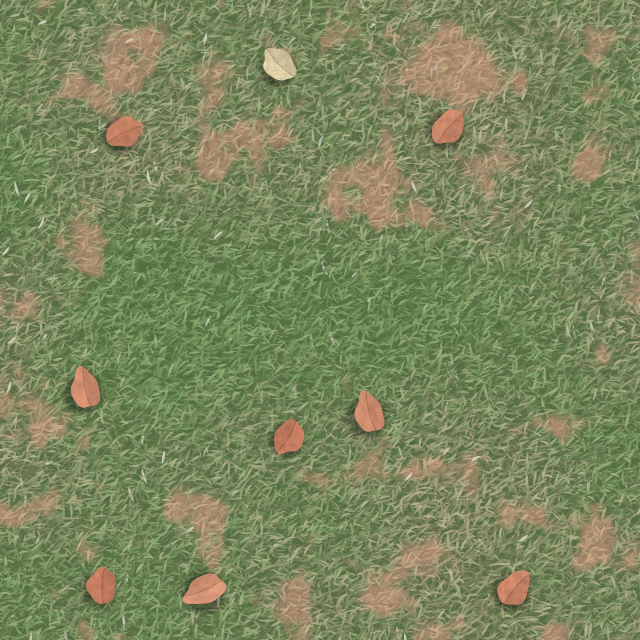
A Shadertoy shader for this texture:

```glsl
const float BLADE_CELLS = 64.0;
const int BLADE_LAYERS = 8;
const float BLADE_HALF_LENGTH = 0.0135;
const float BLADE_HALF_WIDTH = 0.0017;
const float BLADE_LEAN = 0.3;
const float BLADE_SPREAD = 1.7;
const float BLADE_OPACITY = 0.82;
const float SOFTNESS = 0.0011;
const float PATCH_SCALE = 4.0;
const float SOIL_SCALE = 15.0;
const float LEAF_CELLS = 4.0;
const float LEAF_RADIUS = 0.031;

const vec3 THATCH = vec3(0.34, 0.43, 0.27);
const vec3 GREEN_DARK = vec3(0.29, 0.43, 0.22);
const vec3 GREEN_LIGHT = vec3(0.59, 0.71, 0.48);
const vec3 DRY_DARK = vec3(0.41, 0.43, 0.30);
const vec3 DRY_LIGHT = vec3(0.77, 0.74, 0.60);
const vec3 SOIL = vec3(0.78, 0.62, 0.50);
const vec3 FLECK = vec3(0.86, 0.85, 0.79);
const vec3 LEAF_RUST = vec3(0.74, 0.46, 0.35);
const vec3 LEAF_PINK = vec3(0.83, 0.59, 0.47);
const vec3 LEAF_CREAM = vec3(0.83, 0.77, 0.62);

vec3 hash3(vec3 p) {
    p = fract(p * vec3(0.1031, 0.1030, 0.0973));
    p += dot(p, p.yxz + 33.33);
    return fract((p.xxy + p.yxx) * p.zyx);
}

float valueNoise(vec2 p) {
    vec2 i = floor(p), f = fract(p);
    f = f * f * (3.0 - 2.0 * f);
    float a = hash3(vec3(i, 7.0)).x;
    float b = hash3(vec3(i + vec2(1, 0), 7.0)).x;
    float c = hash3(vec3(i + vec2(0, 1), 7.0)).x;
    float d = hash3(vec3(i + 1.0, 7.0)).x;
    return mix(mix(a, b, f.x), mix(c, d, f.x), f.y);
}

float fbm(vec2 p) {
    float sum = 0.0, weight = 0.5;
    for (int i = 0; i < 4; i++) {
        sum += weight * valueNoise(p);
        p = mat2(1.6, 1.2, -1.2, 1.6) * p + 17.3;
        weight *= 0.5;
    }
    return sum / 0.9375;
}

mat2 rotation(float a) {
    return mat2(cos(a), -sin(a), sin(a), cos(a));
}

// Large dry and lush areas, with a lush band across the middle
float drynessAt(vec2 uv) {
    float band = (uv.y - 0.56 + 0.1 * uv.x) / 0.15;
    float d = 0.52 + 1.9 * (fbm(uv * PATCH_SCALE + 40.0) - 0.5);
    return d + 0.3 * (uv.x - 0.5) - 0.22 * exp(-band * band);
}

// Layers of short curved blades, the upper ones brighter
vec3 drawGrass(vec2 uv, float soft) {
    float dryness = drynessAt(uv);
    float soil = smoothstep(0.60, 0.80, fbm(uv * SOIL_SCALE + 90.0) + 0.25 * (dryness - 0.5));
    vec3 col = mix(THATCH, SOIL * 0.85, soil);
    for (int layer = 0; layer < BLADE_LAYERS; layer++) {
        float depth = float(layer) / float(BLADE_LAYERS - 1);
        vec2 g = uv * BLADE_CELLS + float(layer) * vec2(0.37, 0.61);
        for (int k = 0; k < 9; k++) {
            vec2 cell = floor(g) + vec2(k % 3, k / 3) - 1.0;
            vec3 place = hash3(vec3(cell + 50.0, float(layer) + 1.0));
            vec3 look = hash3(vec3(cell + 250.0, float(layer) + 31.0));
            float angle = BLADE_LEAN + BLADE_SPREAD * (place.z + look.z - 1.0);
            vec2 q = rotation(angle) * (g - cell - place.xy) / BLADE_CELLS;
            float t = q.x / (BLADE_HALF_LENGTH * mix(0.6, 1.0, look.z));
            q.y += (look.y - 0.5) * 0.005 * t * t;
            float width = BLADE_HALF_WIDTH * mix(0.6, 1.2, place.z) * (1.0 - t * t);
            float mask = smoothstep(soft, -soft, abs(q.y) - width) * smoothstep(1.0, 0.8, abs(t));
            float dry = clamp(dryness + 0.8 * (look.y - 0.5), 0.0, 1.0);
            float light = clamp(look.x + 0.12 * t, 0.0, 1.0);
            vec3 blade = mix(mix(GREEN_DARK, GREEN_LIGHT, light), mix(DRY_DARK, DRY_LIGHT, light), dry);
            blade = mix(blade, SOIL * mix(0.8, 1.1, light), soil * 0.75);
            blade = mix(blade, FLECK, step(0.997, place.z));
            col = mix(col, blade * mix(0.9, 1.03, depth), mask * BLADE_OPACITY);
        }
    }
    return col;
}

// Fallen leaves: a wavy egg outline with a tip, midrib, fold and shadow
vec3 drawLeaves(vec3 col, vec2 uv, float soft) {
    vec2 g = uv * LEAF_CELLS;
    for (int k = 0; k < 9; k++) {
        vec2 cell = floor(g) + vec2(k % 3, k / 3) - 1.0;
        vec3 place = hash3(vec3(cell + 12.0, 71.0));
        vec3 look = hash3(vec3(cell + 32.0, 93.0));
        if (place.z > mix(0.75, 0.25, cell.x / LEAF_CELLS)) continue;
        float radius = LEAF_RADIUS * mix(0.85, 1.1, look.y);
        vec2 offset = (g - cell - mix(vec2(0.15), vec2(0.85), place.xy)) / LEAF_CELLS;
        vec2 q = rotation(look.x * 6.283) * offset / radius;
        q.y *= mix(1.1, 1.5, look.y);
        float a = atan(q.y, q.x);
        float edge = 0.95 + 0.06 * cos(3.0 * a + 9.0 * look.z) + 0.04 * cos(5.0 * a + 20.0 * look.x);
        edge += 0.2 * pow(max(cos(a), 0.0), 14.0);
        float d = (length(q) - edge) * radius;
        float shadow = length(offset + vec2(0.004, 0.005)) / radius;
        col *= 1.0 - 0.35 * smoothstep(1.25, 0.75, shadow);
        vec3 leaf = mix(LEAF_RUST, LEAF_PINK, look.y);
        leaf = mix(leaf, LEAF_CREAM, step(0.7, look.z));
        float rib = q.y + 0.15 * q.x * q.x;
        float vein = abs(fract(3.0 * (q.x - abs(rib))) - 0.5);
        leaf *= 0.86 + 0.22 * fbm(q * 3.0 + cell * 9.0 + 60.0) + 0.08 * smoothstep(-0.1, 0.1, rib);
        leaf *= 1.0 - 0.15 * smoothstep(0.08, 0.0, abs(rib)) - 0.05 * smoothstep(0.12, 0.0, vein);
        col = mix(col, leaf, smoothstep(soft, -soft, d));
    }
    return col;
}

void mainImage(out vec4 fragColor, in vec2 fragCoord) {
    vec2 uv = fragCoord / iResolution.y;
    float soft = max(SOFTNESS, 0.6 / iResolution.y);
    vec3 col = drawGrass(uv, soft);
    fragColor = vec4(drawLeaves(col, uv, soft), 1.0);
}
```
